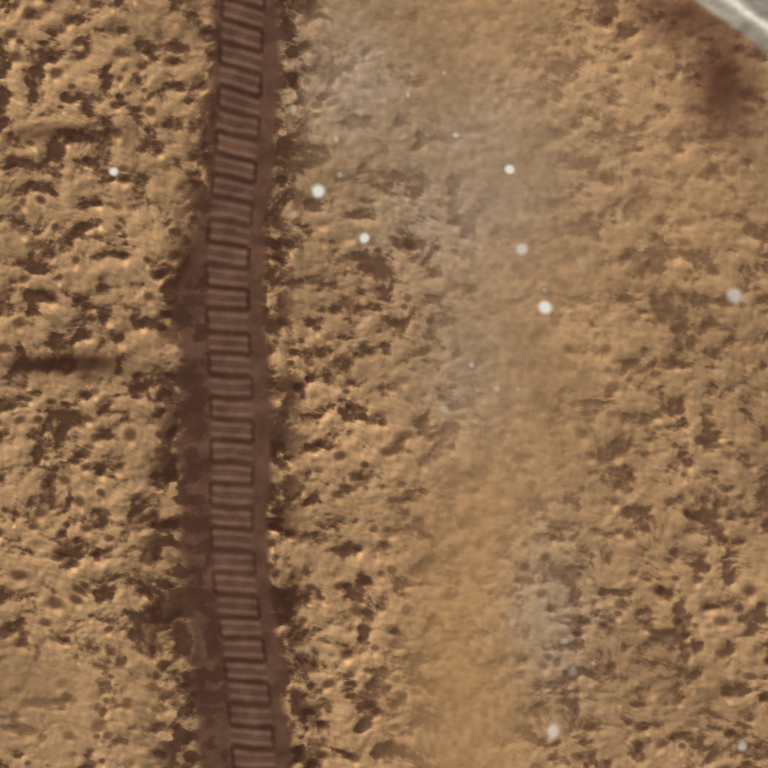
Write a Shadertoy shader that draws this texture.

```glsl
// Sandy ground seen from above, with a dark ladder-like tread track and pale glinting stones.
#define SAND vec3(0.625, 0.490, 0.350)
#define GOLD vec3(0.660, 0.505, 0.335)
#define DUST vec3(0.630, 0.545, 0.460)
#define SOIL vec3(0.225, 0.140, 0.105)
#define TRACK vec3(0.375, 0.265, 0.210)
#define GLINT vec3(0.880, 0.880, 0.850)
#define CLOD_SCALE 52.0
#define TREAD_PITCH 0.0285
#define TREAD_HALF 0.027
#define LIGHT_STEP vec2(-0.0035, 0.0050)
#define RELIEF 0.85

float hash(vec2 p) {
    vec3 q = fract(vec3(p.xyx) * 0.1031);
    q += dot(q, q.yzx + 33.33);
    return fract((q.x + q.y) * q.z);
}

float noise(vec2 p) {
    vec2 i = floor(p), f = fract(p);
    f = f * f * (3.0 - 2.0 * f);
    return mix(mix(hash(i), hash(i + vec2(1, 0)), f.x),
               mix(hash(i + vec2(0, 1)), hash(i + vec2(1, 1)), f.x), f.y);
}

float fbm(vec2 p) {
    float sum = 0.0, amp = 0.5;
    for (int i = 0; i < 4; i++) {
        sum += amp * noise(p);
        p = mat2(1.6, 1.2, -1.2, 1.6) * p + 17.3;
        amp *= 0.5;
    }
    return sum;
}

// Soft elliptical patch, 1 at its centre.
float patchAt(vec2 p, vec2 centre, vec2 size) {
    vec2 d = (p - centre) / size;
    return exp(-dot(d, d));
}

float trackCentre(float y) {
    return 0.298 + 0.11 * (y - 0.55) * (y - 0.55) + 0.003 * sin(y * 17.0);
}

float band(float x, float lo, float hi, float soft) {
    return smoothstep(lo - soft, lo + soft, x) * (1.0 - smoothstep(hi - soft, hi + soft, x));
}

// Random stones in a grid: x = dark pit, y = lit rim, z = pale chip.
vec3 stones(vec2 p, float scale) {
    vec2 g = p * scale, cell = floor(g);
    vec3 acc = vec3(0);
    for (int j = -1; j <= 1; j++)
    for (int i = -1; i <= 1; i++) {
        vec2 id = cell + vec2(i, j);
        float pick = hash(id + 71.7);
        vec2 d = g - id - vec2(hash(id + 3.1), hash(id + 9.7));
        float r = mix(0.16, 0.36, hash(id + 41.3));
        float dark = step(0.52, pick), pale = step(pick, 0.10);
        acc.x = max(acc.x, dark * (1.0 - smoothstep(0.3 * r, 1.2 * r, length(d * vec2(0.8, 1.1)))));
        acc.y = max(acc.y, dark * (1.0 - smoothstep(0.2 * r, r, length(d + vec2(-0.08, 0.34)))));
        acc.z = max(acc.z, pale * (1.0 - smoothstep(0.2 * r, r, length(d))));
    }
    return acc;
}

void mainImage(out vec4 fragColor, in vec2 fragCoord) {
    vec2 p = fragCoord / iResolution.xy;
    vec2 w = p + 0.012 * (vec2(noise(p * 24.0), noise(p * 24.0 + 50.0)) - 0.5);
    float d = w.x - trackCentre(p.y);
    float broad = fbm(p * 9.0 + 4.0);

    // Roughness: churned soil at the left and beside the track, a smooth diagonal lane at right
    float lane = 0.64 + 0.04 * sin(p.y * 6.0 - 2.2);
    float smoothLane = exp(-pow((w.x - lane) / mix(0.10, 0.16, p.y), 2.0));
    smoothLane = max(smoothLane, 0.85 * patchAt(p, vec2(0.48, 0.92), vec2(0.13, 0.20)));
    smoothLane = max(smoothLane, 0.8 * patchAt(p, vec2(0.85, 0.78), vec2(0.17, 0.17)));
    smoothLane = max(smoothLane, 0.7 * patchAt(p, vec2(0.06, 0.09), vec2(0.13, 0.08)));
    float rough = clamp(1.0 - 0.9 * smoothLane + 0.5 * (broad - 0.47), 0.08, 1.0);
    rough *= mix(1.0, 0.75, smoothstep(0.45, 0.65, p.x));

    // Sand, golden drift and grey dust
    vec3 col = SAND * (0.83 + 0.34 * broad);
    col = mix(col, GOLD, 0.7 * patchAt(p, vec2(0.61, 0.13), vec2(0.09, 0.25)));
    float dust = patchAt(p, vec2(0.60, 0.77), vec2(0.15, 0.13))
               + 0.8 * patchAt(p, vec2(0.45, 0.92), vec2(0.09, 0.15))
               + 0.7 * patchAt(p, vec2(0.60, 0.52), vec2(0.07, 0.10))
               + 0.8 * patchAt(p, vec2(0.72, 0.19), vec2(0.06, 0.11));
    col = mix(col, DUST, clamp(dust * (0.25 + broad), 0.0, 0.8));

    // Clods lit from the upper left, with pits and chips
    vec2 g = w * vec2(0.85, 1.1) * CLOD_SCALE;
    float clod = fbm(g);
    float slope = clod - fbm(g + LIGHT_STEP * CLOD_SCALE);
    col *= 1.0 + RELIEF * slope * (0.25 + rough) + 0.12 * (noise(p * 130.0) - 0.5);
    float pits = smoothstep(0.49, 0.26, clod) * rough;
    col = mix(col, SOIL, 0.72 * pits);
    vec3 s = stones(w, 36.0);
    col = mix(col, SOIL, 0.62 * s.x * rough * smoothstep(0.30, 0.60, broad + 0.1));
    col += vec3(0.17, 0.12, 0.08) * s.y * (1.0 - s.x) * rough;
    col = mix(col, GLINT, s.z * clamp(0.10 + 0.45 * dust, 0.0, 0.5));

    // Dark crumbs along both sides, and furrows at the left
    float fringe = band(d, mix(-0.125, -0.055, smoothstep(0.1, 0.9, p.y)), 0.085, 0.025);
    float crumbs = smoothstep(0.60, 0.36, fbm(g * 1.15 + 90.0));
    col = mix(col, SOIL, 0.75 * fringe * crumbs);
    float furrow = patchAt(w, vec2(0.09, 0.525), vec2(0.075, 0.011))
                 + 0.5 * patchAt(w, vec2(0.08, 0.825), vec2(0.10, 0.010))
                 + 0.8 * patchAt(w, vec2(0.25, 0.655), vec2(0.022, 0.045));
    col = mix(col, SOIL, clamp(furrow, 0.0, 0.8));

    // Pressed track bed with a serpentine of rounded treads
    float bedLeft = mix(-0.068, -0.038, smoothstep(0.55, 0.75, p.y));
    float bed = band(d, bedLeft, 0.048, 0.007);
    vec3 bedCol = TRACK * (0.78 + 0.42 * fbm(w * 60.0));
    float a = p.x - trackCentre(p.y);
    float row = (p.y + a * mix(0.05, 0.28, smoothstep(0.6, 0.8, p.y))
              + 0.004 * noise(p * 30.0)) / TREAD_PITCH;
    float across = abs(fract(row) - 0.5) * TREAD_PITCH;
    float side = mod(floor(row), 2.0) * 2.0 - 1.0;
    float inTread = band(a, -TREAD_HALF, TREAD_HALF, 0.004);
    float groove = smoothstep(0.0095, 0.0135, across) * inTread;
    float joint = (1.0 - smoothstep(0.001, 0.005, abs(a - side * TREAD_HALF)));
    float wear = 0.45 + 0.55 * noise(p * vec2(25.0, 40.0));
    bedCol = mix(bedCol, SOIL, 0.75 * wear * max(groove, joint));
    bedCol += 0.065 * inTread * band(across, 0.004, 0.009, 0.002);
    bedCol = mix(bedCol, SOIL, 0.45 * band(a, bedLeft, -TREAD_HALF, 0.008) * crumbs);
    col = mix(col, bedCol, 0.94 * bed);

    // Shaded hollow and pale rock in the upper right corner
    float hollow = patchAt(w, vec2(0.945, 0.89), vec2(0.040, 0.065))
                 + 0.8 * patchAt(w, vec2(0.89, 0.98), vec2(0.055, 0.035));
    col = mix(col, SOIL * 1.35, clamp(hollow * (0.45 + 0.8 * broad), 0.0, 0.82));
    float edge = (w.x - 0.905) + (w.y - 1.0) * 1.25;
    float rock = smoothstep(-0.008, 0.010, edge);
    float vein = exp(-pow((edge - 0.045) / 0.012, 2.0));
    col = mix(col, vec3(0.60, 0.56, 0.50) * (0.75 + 0.5 * clod) + 0.28 * vein, rock);

    // Larger bright stones: position and radius
    vec3 bright[9] = vec3[9](vec3(0.413, 0.753, 0.011), vec3(0.710, 0.597, 0.011),
        vec3(0.474, 0.688, 0.008), vec3(0.662, 0.781, 0.008), vec3(0.148, 0.777, 0.007),
        vec3(0.682, 0.674, 0.010), vec3(0.965, 0.026, 0.008), vec3(0.719, 0.049, 0.011),
        vec3(0.957, 0.617, 0.013));
    for (int i = 0; i < 9; i++) {
        float r = length(mix(p, w, 0.5) - bright[i].xy) / bright[i].z;
        col = mix(col, GLINT, (1.0 - smoothstep(0.35, 1.15, r)) * (i < 5 ? 0.95 : 0.6));
    }
    fragColor = vec4(clamp(col, 0.0, 1.0), 1.0);
}
```
